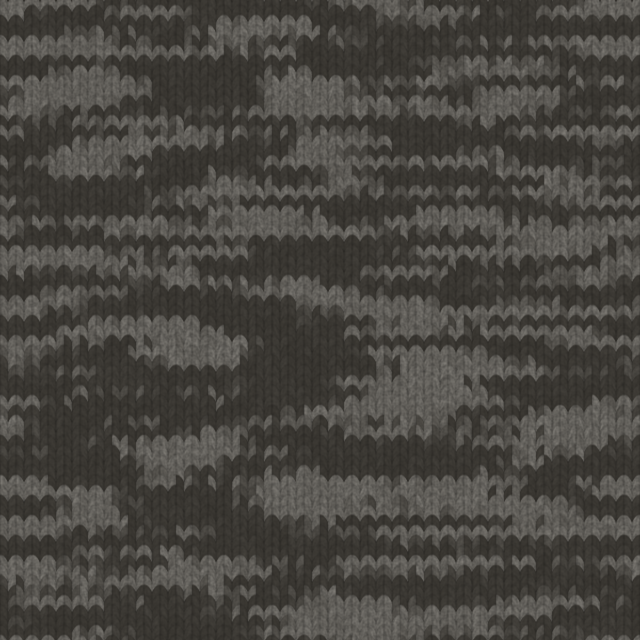
Give the GLSL for this texture, as a WebGL 1 fragment shader.

```glsl
precision highp float;
// Charcoal stockinette knit with heathered, horizontally streaked yarn.
uniform vec2 u_resolution;

const vec2 STITCHES = vec2(40.0, 64.0);    // columns and rows
const float SLANT = 0.72;                  // rise of a leg, in rows
const float ROUNDING = 0.22;               // curve of the leg ends, in rows
const vec2 SOFTNESS = vec2(0.10, 0.13);    // blend across legs and rows
const vec2 STREAK_CELLS = vec2(5.0, 32.0); // single-row yarn streaks
const vec2 PATCH_CELLS = vec2(4.0, 16.0);  // bands several rows tall
const float LEG_JITTER = 0.24;             // stray legs at streak ends
const float LIGHT_BIAS = -0.035;           // raise for more light yarn
const float FIBRE = 0.20;                  // strength of the fibre grain
const float GROOVE = 0.20;                 // darkness between legs
const vec3 DARK_YARN = vec3(0.228, 0.217, 0.197);
const vec3 LIGHT_YARN = vec3(0.390, 0.380, 0.360);

float hash(vec2 p) {
  vec3 q = fract(p.xyx * vec3(0.1031, 0.1030, 0.0973));
  q += dot(q, q.yzx + 33.33);
  return fract((q.x + q.y) * q.z);
}

float cornerSlope(vec2 cell, vec2 offset, vec2 period, float seed) {
  float angle = 6.2832 * hash(mod(cell, period) + seed);
  return dot(vec2(cos(angle), sin(angle)), offset);
}

// Gradient noise that repeats after period cells.
float gradientNoise(vec2 p, vec2 period, float seed) {
  vec2 i = floor(p);
  vec2 f = fract(p);
  vec2 e = vec2(1.0, 0.0);
  vec2 u = f * f * f * (f * (f * 6.0 - 15.0) + 10.0);
  float low = mix(cornerSlope(i, f, period, seed),
                  cornerSlope(i + e.xy, f - e.xy, period, seed), u.x);
  float high = mix(cornerSlope(i + e.yx, f - e.yx, period, seed),
                   cornerSlope(i + e.xx, f - e.xx, period, seed), u.x);
  return mix(low, high, u.y);
}

// Lightness of the yarn in one leg of one stitch.
float yarnTone(vec2 leg) {
  vec2 legs = STITCHES * vec2(2.0, 1.0);
  leg = mod(leg, legs);
  vec2 at = (leg + 0.5) / legs;
  float streak = gradientNoise(at * STREAK_CELLS, STREAK_CELLS, 17.0);
  float band = gradientNoise(at * PATCH_CELLS, PATCH_CELLS, 71.0);
  float stray = hash(leg + 131.0) - 0.5;
  float column = hash(vec2(leg.x, 211.0)) - 0.5;
  float level = streak + 0.7 * band + LEG_JITTER * stray + 0.10 * column;
  float light = smoothstep(-0.10, 0.16, level + LIGHT_BIAS);
  return light * (0.88 + 0.24 * hash(leg + 307.0)) + 0.14 * stray;
}

void main() {
  vec2 p = gl_FragCoord.xy / u_resolution * STITCHES;

  // Bend rows into chevrons with rounded leg ends.
  float side = abs(fract(p.x) - 0.5) * 2.0;
  float across = fract(p.x * 2.0) * 2.0 - 1.0;
  float along = p.y - SLANT * side + ROUNDING * across * across;

  // Blend the four nearest legs for smooth edges.
  vec2 grid = vec2(p.x * 2.0, along) - 0.5;
  vec2 base = floor(grid);
  vec2 blend = smoothstep(0.5 - SOFTNESS, 0.5 + SOFTNESS, fract(grid));
  float tone = mix(
    mix(yarnTone(base), yarnTone(base + vec2(1.0, 0.0)), blend.x),
    mix(yarnTone(base + vec2(0.0, 1.0)), yarnTone(base + 1.0), blend.x),
    blend.y);

  // Fibres follow the legs; a finer grain adds fuzz.
  vec2 fibreCells = vec2(5.0, 2.0);
  vec2 fuzzCells = vec2(6.0, 4.0);
  float fibre = gradientNoise(vec2(p.x, along) * fibreCells,
                              STITCHES * fibreCells, 19.0);
  fibre += 0.7 * gradientNoise(p * fuzzCells, STITCHES * fuzzCells, 53.0);

  // Grooves at leg sides, with a softer dip at each row join.
  float sideGroove = across * across * across * across;
  float end = abs(fract(along) - 0.5) * 2.0;
  float shade = 1.03 - GROOVE * sideGroove - 0.10 * end * end * end;
  shade += FIBRE * fibre * (0.55 + 0.45 * tone);

  vec3 colour = mix(DARK_YARN, LIGHT_YARN, tone) * shade;
  gl_FragColor = vec4(clamp(colour, 0.0, 1.0), 1.0);
}
```
